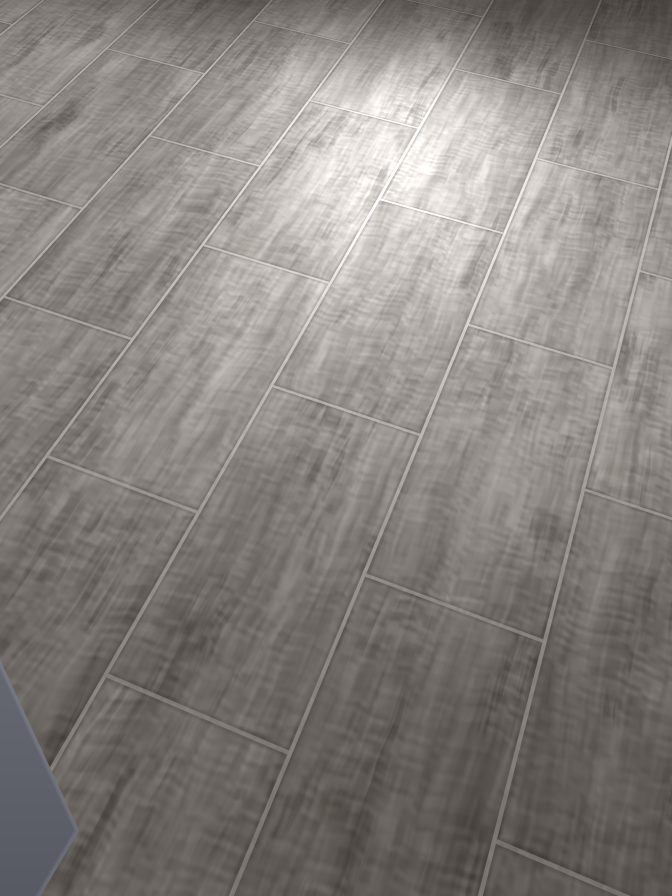
This texture is drawn by a WebGL 1 fragment shader. Its source:

```glsl
precision highp float;
// Staggered grey wood-look floor tiles in perspective, under a soft window glare.

uniform vec2 u_resolution;

const vec2 FLOOR_ORIGIN = vec2(0.157, 0.247);
const vec2 AXIS_ACROSS = vec2(0.254, -0.0955);
const vec2 AXIS_ALONG = vec2(0.358, 0.479);
const vec2 VANISH = vec2(-0.048, 0.2745);
const float GROUT_HALF_WIDTH = 0.010;
const vec3 WARM_TINT = vec3(0.022, 0.0, -0.018);
const vec3 PANEL_COLOR = vec3(0.40, 0.41, 0.45);

float hash(vec2 p) {
  return fract(sin(dot(p, vec2(127.1, 311.7))) * 43758.55);
}

float noise(vec2 p) {
  vec2 i = floor(p);
  vec2 f = fract(p);
  f = f * f * (3.0 - 2.0 * f);
  return mix(mix(hash(i), hash(i + vec2(1.0, 0.0)), f.x),
             mix(hash(i + vec2(0.0, 1.0)), hash(i + 1.0), f.x), f.y);
}

float fbm(vec2 p) {
  float sum = 0.0;
  float amplitude = 0.5;
  for (int i = 0; i < 4; i++) {
    sum += amplitude * noise(p);
    p = p * 2.03 + 17.3;
    amplitude *= 0.5;
  }
  return sum / 0.9375;
}

float cross2(vec2 a, vec2 b) {
  return a.x * b.y - a.y * b.x;
}

// Inverse perspective: canvas position to (column, tile length).
vec2 toFloor(vec2 uv) {
  vec2 across = AXIS_ACROSS - uv * VANISH.x;
  vec2 along = AXIS_ALONG - uv * VANISH.y;
  vec2 r = uv - FLOOR_ORIGIN;
  return vec2(cross2(r, along), cross2(across, r)) / cross2(across, along);
}

// Brightness of the wood print; p is in tile widths, seed moves the pattern.
float woodGrain(vec2 p, vec2 seed, float fineFade) {
  vec2 q = p + seed * 40.0;
  q.x += 0.10 * (fbm(q * vec2(2.0, 1.2)) - 0.5);
  float broad = fbm(q * vec2(5.0, 0.8));
  float streak = fbm(q * vec2(17.0, 1.3) + 9.0);
  float fiber = noise(q * vec2(46.0, 5.0));
  float patches = fbm(q * vec2(3.2, 1.8) + 31.0);
  float ripple = noise(q * vec2(17.0, 38.0) + 4.0 * broad);
  float veins = smoothstep(0.53, 0.72, streak) * smoothstep(0.38, 0.62, patches);
  float grain = 1.0 + 0.34 * (broad - 0.5) + 0.28 * (streak - 0.5);
  grain += fineFade * (0.12 * (fiber - 0.5) + 0.13 * (ripple - 0.5) * patches * 2.0);
  return grain - 0.20 * veins;
}

float gaussian(vec2 p, vec2 center, vec2 radius) {
  vec2 d = (p - center) / radius;
  return exp(-dot(d, d));
}

// Dim foreground, bright glare and a dark far edge.
float roomLight(vec2 uv) {
  float light = mix(0.36, 0.53, smoothstep(0.0, 0.7, uv.y));
  light += 0.20 * gaussian(uv, vec2(0.58, 0.74), vec2(0.36, 0.25));
  light += 0.26 * gaussian(uv, vec2(0.60, 0.82), vec2(0.21, 0.115));
  float farEdge = smoothstep(0.88, 1.04, uv.y + 0.1 * (uv.x - 0.6));
  return light * (1.0 - 0.52 * farEdge);
}

// Signed distance inside the panel in the lower left corner.
float panelDistance(vec2 uv) {
  float upper = (0.264 - 1.62 * uv.x - uv.y) / 1.9;
  float lower = (uv.y - 1.26 * (uv.x - 0.06)) / 1.6;
  return min(upper, lower);
}

void main() {
  vec2 uv = gl_FragCoord.xy / u_resolution;
  vec2 ground = toFloor(uv);

  // Half-length running bond; each tile is twice as long as wide.
  float column = floor(ground.x);
  float shifted = ground.y + 0.5 * mod(column, 2.0);
  vec2 tile = vec2(column, floor(shifted));
  vec2 local = vec2(fract(ground.x), 2.0 * fract(shifted));
  vec2 edge = min(local, vec2(1.0, 2.0) - local);

  // Size of one pixel on the floor grows with depth.
  float depth = 1.0 + dot(VANISH, ground);
  vec2 pixel = vec2(depth, depth * depth) / (0.25 * u_resolution.x);
  vec2 cover = 1.0 - smoothstep(GROUT_HALF_WIDTH - 0.6 * pixel,
                                GROUT_HALF_WIDTH + 0.6 * pixel, edge);
  float grout = max(cover.x, cover.y * 0.85);
  float bevel = 1.0 - smoothstep(0.012, 0.035, min(edge.x, edge.y));

  // Tile surface
  vec2 seed = vec2(hash(tile + 3.1), hash(tile + 8.7));
  float fineFade = 1.0 / (1.0 + 0.25 * depth * depth);
  float light = roomLight(uv);
  float wood = woodGrain(local, seed, 1.6 * fineFade);
  wood *= (0.95 + 0.11 * hash(tile + 5.3)) * (1.0 - 0.13 * bevel);
  vec3 color = light * wood + WARM_TINT;

  // Grout joints
  float joint = light * 1.12 + 0.09 + 0.05 * (noise(ground * 60.0) - 0.5);
  color = mix(color, joint + WARM_TINT, grout * 0.85);

  // Corner panel with a pale rim
  float inside = panelDistance(uv);
  float rim = 1.0 - smoothstep(0.002, 0.008, inside);
  float soft = 0.7 / u_resolution.x;
  vec3 panel = PANEL_COLOR * (0.86 + 0.5 * uv.y) + 0.07 * rim;
  color = mix(color, panel, smoothstep(-soft, soft, inside));

  gl_FragColor = vec4(clamp(color, 0.0, 1.0), 1.0);
}
```
